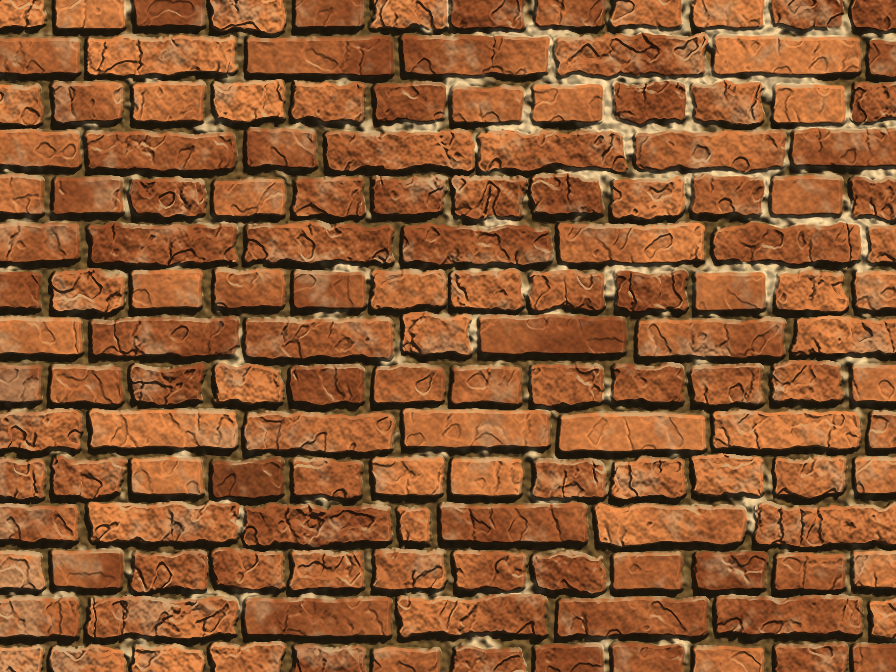
Give the GLSL for this texture, as a WebGL 2 fragment shader.

```glsl
#version 300 es
precision highp float;
// Weathered brick wall in raking sunlight: courses of short headers alternate
// with long stretchers. A height field of worn bricks and recessed mortar is
// shaded by its slope, with shadows found by stepping toward the sun.
uniform vec2 u_resolution;
out vec4 fragColor;

// Layout, in units of one course height
const float COURSES = 14.36;         // courses over the canvas height
const float TOP_OFFSET = 0.30;       // part of the top course cut away
const float HEADER = 1.711, HEADER_START = 1.02;
const float STRETCHER = 3.342, STRETCHER_START = 1.795;
const vec2 JOINT = vec2(0.20, 0.19); // mortar widths
const float CORNER = 0.10;
// Relief and light
const float DEPTH = 0.20;            // height of brick above mortar
const float ROUGHNESS = 0.058;
const vec2 SUN = vec2(0.45, 0.893);  // direction toward the sun
const float SUN_SLOPE = 0.75;
const float AMBIENT = 0.27;
// Colours
const vec3 CLAY_LIGHT = vec3(0.80, 0.48, 0.26);
const vec3 CLAY_DARK = vec3(0.51, 0.265, 0.135);
const vec3 BURNT = vec3(0.32, 0.15, 0.07);
const vec3 DUST = vec3(0.72, 0.55, 0.39);
const vec3 MORTAR = vec3(0.40, 0.30, 0.16);
const vec3 LIME = vec3(0.82, 0.70, 0.51);

float hash(vec2 p) {
  vec3 q = fract(p.xyx * vec3(0.1031, 0.1030, 0.0973));
  q += dot(q, q.yzx + 33.33);
  return fract((q.x + q.y) * q.z);
}

vec2 gradientAt(vec2 cell) {
  float a = 6.2832 * hash(cell);
  return vec2(cos(a), sin(a));
}

// Gradient noise, about -0.7 to 0.7
float noise(vec2 p) {
  vec2 i = floor(p), f = p - i, e = vec2(1.0, 0.0);
  vec2 w = f * f * f * (f * (f * 6.0 - 15.0) + 10.0);
  float low = mix(dot(gradientAt(i), f), dot(gradientAt(i + e), f - e), w.x);
  float high = mix(dot(gradientAt(i + e.yx), f - e.yx), dot(gradientAt(i + 1.0), f - 1.0), w.x);
  return mix(low, high, w.y);
}

float fbm(vec2 p) {
  float sum = 0.0, amp = 1.0;
  for (int i = 0; i < 3; i++) {
    sum += amp * noise(p);
    p = mat2(1.6, 1.2, -1.2, 1.6) * p + 17.3;
    amp *= 0.5;
  }
  return sum;
}

// Offset from the brick centre (xy), brick length (z) and random seed (w)
vec4 brickAt(vec2 p) {
  float down = COURSES - p.y + TOP_OFFSET, row = floor(down);
  bool headers = mod(row, 2.0) < 0.5;
  float size = headers ? HEADER : STRETCHER;
  float u = (p.x - (headers ? HEADER_START : STRETCHER_START)) / size;
  float id = floor(u), x = (u - id - 0.5) * size;
  // Every fourth course holds one cut brick that shifts the bond
  if (mod(row, 4.0) == 3.0) {
    float start = row < 4.0 ? 1.0 : 2.0, cut = row > 10.0 ? 0.25 : 0.5;
    float v = u - start - cut;
    if (u > start && v < 0.0) {
      id = 50.0;
      size *= cut;
      x = (u - start) * STRETCHER - 0.5 * size;
    } else if (v >= 0.0) {
      id = floor(v) + start;
      x = (fract(v) - 0.5) * size;
    }
  }
  return vec4(x, 0.5 - fract(down), size, hash(vec2(id + 20.0, row + 7.0)));
}

// Amount of pale, flush mortar, strongest at the upper right
float limeAt(vec2 p) {
  vec2 q = p / COURSES;
  float corner = smoothstep(0.4, 1.0, q.x) * smoothstep(0.35, 0.85, q.y);
  return smoothstep(0.0, 0.5, noise(p * 0.9 + 5.0) + 0.45 * noise(p * 4.0) + 0.5 * corner - 0.1);
}

// Height (x), brick coverage (y) and seed (z)
vec3 surface(vec2 p) {
  vec2 wave = 0.06 * vec2(noise(p * 0.7), noise(p * 0.6 + 40.0));
  vec4 b = brickAt(p + wave);
  float wear = mix(0.25, 1.0, fract(b.w * 7.31));
  vec2 local = b.xy + 0.08 * (vec2(fract(b.w * 13.7), fract(b.w * 29.1)) - 0.5);
  vec2 q = abs(local) - 0.5 * (vec2(b.z, 1.0) - JOINT) + CORNER;
  float edge = length(max(q, 0.0)) + min(max(q.x, q.y), 0.0) - CORNER;
  vec2 s = p + b.w * 60.0;
  float grain = fbm(s * 3.0), broad = noise(s * 1.6);
  edge += wear * (0.07 * grain + 0.16 * broad);
  float brick = 1.0 - smoothstep(-0.05, 0.045, edge);
  // Flaked hollows and a few short upright cracks
  float flake = smoothstep(0.18, 0.3, noise(s * 1.9 + 9.0) + 0.2 * grain);
  float crack = 1.0 - smoothstep(0.0, 0.07, abs(noise(s * vec2(1.2, 0.4) + 3.0) + 0.1 * grain));
  crack *= smoothstep(0.0, 0.25, noise(s * 0.9 + 31.0));
  float face = DEPTH + wear * (ROUGHNESS * grain - 0.07 * flake - 0.08 * crack);
  float bed = 0.10 * limeAt(p) + 0.04 * noise(p * 6.0);
  return vec3(mix(bed, face, brick), brick, b.w);
}

void main() {
  vec2 p = gl_FragCoord.xy / u_resolution.y * COURSES;
  vec3 here = surface(p);

  // Slope lighting: 1 on a surface facing the viewer
  const float STEP = 0.04;
  vec2 slope = vec2(surface(p + vec2(STEP, 0.0)).x, surface(p + vec2(0.0, STEP)).x) - here.x;
  slope /= STEP;
  float light = max(0.0, 1.0 - dot(slope, SUN) / SUN_SLOPE) * inversesqrt(1.0 + dot(slope, slope));

  // Cast shadow
  float cover = 0.0;
  for (int i = 1; i <= 7; i++) {
    float t = 0.04 * float(i);
    cover = max(cover, surface(p + SUN * t).x - here.x - SUN_SLOPE * t);
  }
  light *= 1.0 - smoothstep(0.0, 0.045, cover);

  // Clay tone, with burnt and dusty bricks and broad stains
  float stain = noise(p * 0.35 + 11.0) + 0.6 * noise(p * 1.1);
  float tone = 0.52 + 0.8 * stain + 0.9 * (fract(here.z * 5.7) - 0.5);
  vec3 clay = mix(CLAY_DARK, CLAY_LIGHT, clamp(tone, 0.0, 1.0));
  clay = mix(clay, BURNT, 0.6 * step(0.97, here.z));
  float lowerLeft = 1.0 - smoothstep(0.5, 2.2, p.x + 0.15 * p.y);
  float dust = smoothstep(0.05, 0.55, noise(p * 1.1 + 70.0) + 0.5 * noise(p * 4.0) + 0.5 * lowerLeft);
  clay = mix(clay, DUST, 0.6 * dust);
  clay *= 1.0 + 0.15 * noise(p * 8.0);

  // Mortar, lit or in shade
  vec3 bed = mix(MORTAR, LIME, limeAt(p)) * (1.0 + 0.3 * noise(p * 7.0));
  vec3 color = mix(bed, clay, smoothstep(0.25, 0.75, here.y));
  color *= AMBIENT + (1.0 - AMBIENT) * min(light, 1.2);

  // Pale crumbs in patches along sunlit rims
  float crumbs = smoothstep(-0.25, 0.3, noise(p * 1.3 + 50.0) + 0.5 * noise(p * 5.0));
  color = mix(color, LIME, 0.75 * crumbs * smoothstep(1.2, 1.6, light));
  fragColor = vec4(clamp(color, 0.0, 1.0), 1.0);
}
```
